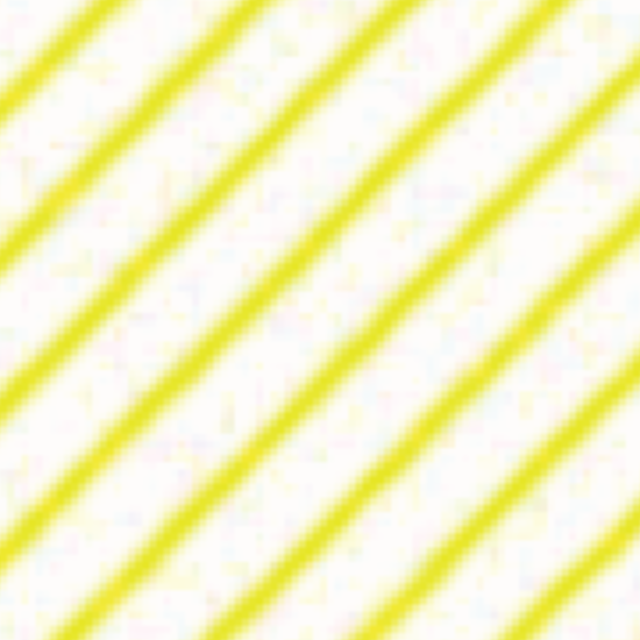
Write a three.js fragment shader that draws this pattern.

```glsl
// Soft yellow diagonal stripes, rising to the right, on nearly white paper.
// A Gaussian stripe profile is evaluated on a coarse grid of cells, with slight
// wobble, uneven ink and pale tinted blotches, then blended between the cells.

varying vec2 vUv;

const float CELLS = 90.0;           // coarse cells across the canvas
const float CELL_SOFTNESS = 0.38;   // half-width of the blend between cells
const float STRIPE_PERIOD = 0.2333; // spacing along either canvas edge
const float STRIPE_START = 0.172;   // first crossing, from the upper left
const float STRIPE_SIGMA = 0.19;    // profile width, in half periods
const float WOBBLE = 0.009;         // sideways drift of the stripes
const float INK_VARIATION = 0.10;   // unevenness of the ink
const float BLOTCH_SIZE = 2.2;      // blotch spacing, in cells

const vec3 PAPER = vec3(0.996, 0.990, 0.985);
const vec3 INK = vec3(0.905, 0.902, 0.145);
const vec3 WARM_SHIFT = vec3(0.045, 0.010, 0.030);
const vec3 CREAM_STAIN = vec3(0.004, 0.004, 0.115);
const vec3 PINK_STAIN = vec3(0.000, 0.035, 0.012);
const vec3 BLUE_STAIN = vec3(0.035, 0.010, 0.000);

float hash(vec2 p) {
  vec3 q = fract(vec3(p.xyx) * 0.1031);
  q += dot(q, q.yzx + 33.33);
  return fract((q.x + q.y) * q.z);
}

float valueNoise(vec2 p) {
  vec2 i = floor(p);
  vec2 f = fract(p);
  f = f * f * (3.0 - 2.0 * f);
  float low = mix(hash(i), hash(i + vec2(1.0, 0.0)), f.x);
  float high = mix(hash(i + vec2(0.0, 1.0)), hash(i + 1.0), f.x);
  return mix(low, high, f.y);
}

// Ink coverage: 1 on a stripe's centre line, falling off to 0 between stripes.
float stripeInk(vec2 uv, vec2 cell) {
  float drift = WOBBLE * (valueNoise(cell / 5.0 + 17.0) - 0.5);
  float phase = (uv.x + 1.0 - uv.y - STRIPE_START + drift) / STRIPE_PERIOD;
  float fromCentre = 2.0 * abs(fract(phase + 0.5) - 0.5) / STRIPE_SIGMA;
  return exp(-0.5 * fromCentre * fromCentre);
}

// Strength of the sparse pale blotches; each seed gives its own layer.
float blotch(vec2 cell, float seed) {
  return smoothstep(0.58, 0.95, valueNoise(cell / BLOTCH_SIZE + seed));
}

vec3 cellColour(vec2 cell) {
  vec2 uv = (cell + 0.5) / CELLS;
  vec2 key = cell + 8.0;

  // Paper with faint stains
  vec3 paper = PAPER
    - CREAM_STAIN * blotch(key, 41.0)
    - PINK_STAIN * blotch(key, 83.0)
    - BLUE_STAIN * blotch(key, 127.0);

  // Ink that thins and warms in places
  float warmth = smoothstep(0.55, 0.95, valueNoise(key / 3.0 + 61.0));
  vec3 ink = INK + WARM_SHIFT * warmth;
  float grain = mix(hash(key), valueNoise(key / 2.5 + 29.0), 0.7);
  float coverage = stripeInk(uv, key) * (1.0 + INK_VARIATION * (grain - 0.5));
  return mix(paper, ink, clamp(coverage, 0.0, 1.0));
}

void main() {
  // Blend the four nearest cells, keeping their blocky shape
  vec2 grid = vUv * CELLS - 0.5;
  vec2 corner = floor(grid);
  vec2 blend = smoothstep(0.5 - CELL_SOFTNESS, 0.5 + CELL_SOFTNESS, fract(grid));

  vec3 colour = vec3(0.0);
  for (int j = 0; j < 2; j++) {
    for (int i = 0; i < 2; i++) {
      vec2 step01 = vec2(float(i), float(j));
      vec2 weight = mix(1.0 - blend, blend, step01);
      colour += cellColour(corner + step01) * weight.x * weight.y;
    }
  }
  gl_FragColor = vec4(colour, 1.0);
}
```
